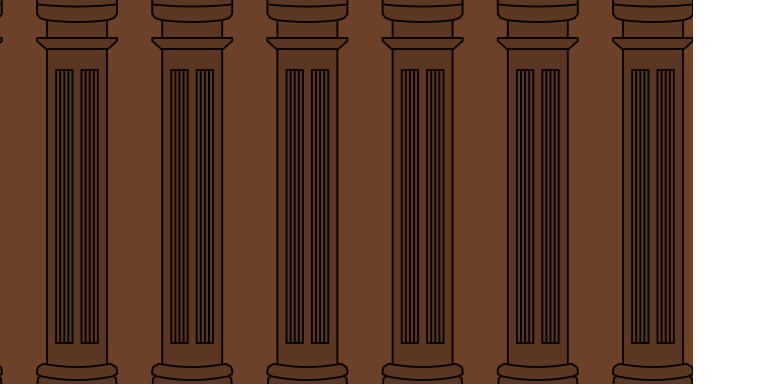
Give the GLSL for this pattern, as a WebGL 2 fragment shader.

```glsl
#version 300 es
precision highp float;
// Row of brown fluted pilasters with outlined capitals and bases, ending at a white margin.

uniform vec2 u_resolution;
out vec4 fragColor;

// Lengths are in units of 1/384 of the canvas height, with y measured downward.
const float UNITS = 384.0;
const float PITCH = 115.2;
const float FIRST_CENTER = 77.0;
const float WALL_END = 693.0;
const float LINE_HALF = 0.95;

// Fluted panels, mirrored about the pilaster axis
const float PANEL_CENTER = 12.7;
const float PANEL_TOP = 70.0;
const float PANEL_BOTTOM = 343.0;
const float FLUTE_PITCH = 4.1;
const float FLUTE_REACH = 2.0; // lines on either side of the panel center

const vec3 WALL = vec3(0.427, 0.252, 0.166);
const vec3 STONE = vec3(0.353, 0.212, 0.139);
const vec3 INK = vec3(0.015, 0.008, 0.006);
const vec3 MARGIN = vec3(1.0);

// Right half of the silhouette, top to bottom: (half width, y)
const int PROFILE_COUNT = 18;
const vec2 PROFILE[PROFILE_COUNT] = vec2[](
    vec2(40, -4), vec2(40, 14), vec2(37, 18), vec2(31, 20), vec2(30, 21), vec2(30, 38),
    vec2(40, 38), vec2(40, 41), vec2(31, 49), vec2(30, 49), vec2(30, 364), vec2(34, 364),
    vec2(39, 367), vec2(40, 370), vec2(40, 374), vec2(36, 376), vec2(39, 378), vec2(40, 388));

// Moulding lines: (y at the ends, half width, sag at the center)
const int LEDGE_COUNT = 6;
const vec3 LEDGES[LEDGE_COUNT] = vec3[](
    vec3(4.5, 39, 2.0), vec3(20, 31, 2.0), vec3(38, 40, 0),
    vec3(49, 31, 0), vec3(364, 32, 3.0), vec3(376, 37, 4.0));

float segmentDistance(vec2 p, vec2 a, vec2 b) {
    vec2 along = b - a;
    float t = clamp(dot(p - a, along) / dot(along, along), 0.0, 1.0);
    return length(p - a - along * t);
}

// Signed distance to the silhouette, negative inside
float silhouette(vec2 p) {
    float nearest = 1e4;
    float side = 1.0;
    for (int i = 1; i < PROFILE_COUNT; i++) {
        vec2 a = PROFILE[i - 1];
        vec2 b = PROFILE[i];
        nearest = min(nearest, segmentDistance(p, a, b));
        if (p.y >= a.y && p.y < b.y) {
            float edge = mix(a.x, b.x, (p.y - a.y) / (b.y - a.y));
            side = p.x < edge ? -1.0 : 1.0;
        }
    }
    return side * nearest;
}

// Distance to the sagging moulding lines
float ledges(vec2 p) {
    float nearest = 1e4;
    for (int i = 0; i < LEDGE_COUNT; i++) {
        vec3 ledge = LEDGES[i];
        float u = min(p.x / ledge.y, 1.0);
        float y = ledge.x + ledge.z * (1.0 - u * u);
        nearest = min(nearest, length(vec2(max(p.x - ledge.y, 0.0), p.y - y)));
    }
    return nearest;
}

// Distance to the panel frame and its flutes
float flutes(vec2 p) {
    float x = p.x - PANEL_CENTER;
    float index = clamp(round(x / FLUTE_PITCH), -FLUTE_REACH, FLUTE_REACH);
    float outsideY = max(max(PANEL_TOP - p.y, p.y - PANEL_BOTTOM), 0.0);
    float upright = length(vec2(x - index * FLUTE_PITCH, outsideY));
    float outsideX = max(abs(x) - FLUTE_REACH * FLUTE_PITCH, 0.0);
    float endY = min(abs(p.y - PANEL_TOP), abs(p.y - PANEL_BOTTOM));
    return min(upright, length(vec2(outsideX, endY)));
}

float coverage(float d, float pixel) {
    return clamp(0.5 - d / pixel, 0.0, 1.0);
}

void main() {
    float pixel = UNITS / u_resolution.y;
    vec2 pos = vec2(gl_FragCoord.x, u_resolution.y - gl_FragCoord.y) * pixel;

    // Fold into one mirrored repeat
    float x = mod(pos.x - FIRST_CENTER + 0.5 * PITCH, PITCH) - 0.5 * PITCH;
    vec2 p = vec2(abs(x), pos.y);

    // Fill, then ink
    float body = silhouette(p);
    float lines = min(abs(body), min(ledges(p), flutes(p)));
    vec3 color = mix(WALL, STONE, coverage(body, pixel));
    color = mix(color, INK, coverage(lines - LINE_HALF, pixel));

    // Blank margin on the right
    color = mix(color, MARGIN, coverage(WALL_END - pos.x, pixel));
    fragColor = vec4(color, 1.0);
}
```
